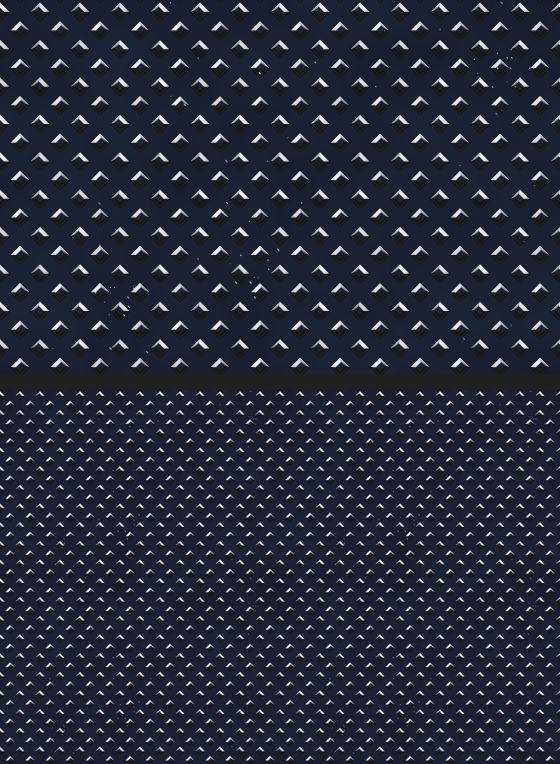
Top: one tile. Bottom: repeated 2 by 2.
Write a Shadertoy shader that draws this texture.

```glsl
// Dark navy tread plate: staggered bevelled diamond studs with bright upper edges and a few chips.

const float COLUMNS = 14.0;          // studs across
const float ROWS = 20.0;             // staggered rows, must be even
const float FIRST_ROW = 0.37;        // height of the lowest row, in rows
const float STUD_HALF = 0.352;       // half side of a stud, in row heights
const float RIM = 0.035;             // dark outline around a stud
const float WIDE_BEVEL = 0.21;
const float NARROW_BEVEL = 0.16;
const float BLADE_TIP = 0.07;        // narrow bevel width at its far end
const float LOWER_BEVEL = 0.20;
const float STUD_WEAR = 0.12;        // brightness variation between studs
const vec2 CHIP_GRID = vec2(120.0, 80.0);
const float CHIP_STRAY = 0.003;      // chance of a chip outside the clusters
const float CHIP_DENSE = 0.22;       // added chance inside a cluster
const float CLUSTER_RADIUS = 0.055;
const vec2 CLUSTERS[3] = vec2[3](vec2(0.90, 0.82), vec2(0.455, 0.265), vec2(0.20, 0.20));
const int SAMPLES = 4;               // antialiasing samples per axis

const vec3 NAVY = vec3(0.10, 0.13, 0.20);
const vec3 BLACK = vec3(0.09, 0.09, 0.09);
const vec3 WHITE = vec3(0.94, 0.94, 0.96);
const vec3 SLATE = vec3(0.32, 0.35, 0.40);
const vec3 PALE = vec3(0.76, 0.79, 0.85);
const vec3 STEEL = vec3(0.55, 0.60, 0.70);
const vec3 BRONZE = vec3(0.18, 0.17, 0.15);

vec2 hash22(vec2 p) {
    vec3 h = fract(p.xyx * vec3(0.1031, 0.1030, 0.0973));
    h += dot(h, h.yzx + 33.33);
    return fract((h.xx + h.yz) * h.zy);
}

// Value noise that wraps after a whole number of lattice cells.
float wrapNoise(vec2 uv, vec2 period) {
    vec2 p = uv * period, i = floor(p), f = fract(p);
    f = f * f * (3.0 - 2.0 * f);
    float a = hash22(mod(i, period)).x;
    float b = hash22(mod(i + vec2(1, 0), period)).x;
    float c = hash22(mod(i + vec2(0, 1), period)).x;
    float d = hash22(mod(i + vec2(1, 1), period)).x;
    return mix(mix(a, b, f.x), mix(c, d, f.x), f.y);
}

vec3 plate(vec2 uv) {
    float cloud = 0.65 * wrapNoise(uv, vec2(9, 6)) + 0.35 * wrapNoise(uv, vec2(24, 16));
    return NAVY * (0.88 + 0.24 * cloud);
}

// Paints one stud; q is the offset from its centre in row heights.
vec3 stud(vec3 ground, vec2 q, vec2 wear) {
    vec2 s = vec2(q.x + q.y, q.y - q.x) * 0.70711;   // x: up-right, y: up-left
    float size = STUD_HALF + 0.012 * (wear.x - 0.5);
    float outside = max(abs(s.x), abs(s.y)) - size;
    if (outside > RIM) return ground;
    if (outside > 0.0) return BLACK * 0.75;

    // Depth into each bevel: 0 at the outer edge, 1 at the flat top.
    vec2 along = 0.5 - 0.5 * s / size;               // 0 at the upper ends, 1 at the lower
    float blade = mix(NARROW_BEVEL, BLADE_TIP, along.y);
    float wide = (size - s.y) / WIDE_BEVEL;
    float narrow = (size - s.x) / blade;
    float lower = (size + min(s.x, s.y)) / LOWER_BEVEL;
    float depth = min(min(wide, narrow), lower);

    if (depth > 1.0) return mix(ground, BLACK, 0.25 * along.x * along.y);
    if (depth == lower) {
        float edge = smoothstep(0.10, 0.16, depth) - smoothstep(0.24, 0.32, depth);
        return mix(BLACK, BRONZE, edge);
    }
    vec3 light;
    if (depth == wide) {
        light = mix(WHITE, PALE, smoothstep(0.55, 1.0, along.x));
        light = mix(light, STEEL, smoothstep(0.84, 1.0, depth));
    } else {
        light = mix(PALE, STEEL, smoothstep(0.1, 0.75, along.y));
        light = mix(light, SLATE, smoothstep(0.6, 1.0, depth));
        light = mix(WHITE, light, smoothstep(0.1, 0.35, depth));
    }
    return light * (1.0 - STUD_WEAR * wear.y * wear.y);
}

// Tiny bright chips, stray and in clusters.
float chips(vec2 uv, float aspect) {
    vec2 p = uv * CHIP_GRID, cell = mod(floor(p), CHIP_GRID);
    float chance = CHIP_STRAY;
    for (int i = 0; i < 3; i++) {
        vec2 d = fract((cell + 0.5) / CHIP_GRID - CLUSTERS[i] + 0.5) - 0.5;
        d.x *= aspect;
        chance += CHIP_DENSE * exp(-dot(d, d) / (CLUSTER_RADIUS * CLUSTER_RADIUS));
    }
    vec2 pick = hash22(cell + 17.0), place = hash22(cell + 251.0);
    vec2 d = fract(p) - mix(vec2(0.3), vec2(0.7), place);
    d += d.yx * (pick.y - 0.5);                      // skews the chip
    float radius = mix(0.08, 0.20, pick.y);
    return step(pick.x, chance) * step(length(d), radius) * mix(0.5, 0.95, place.x);
}

vec3 surface(vec2 uv, float aspect) {
    float y = uv.y * ROWS - FIRST_ROW + 0.5;
    float row = mod(floor(y), ROWS), odd = mod(row, 2.0);
    float x = uv.x * COLUMNS + 0.5 * odd;
    float column = mod(floor(x), COLUMNS);
    vec2 q = vec2((fract(x) - 0.5) * aspect * ROWS / COLUMNS, fract(y) - 0.5);
    q.x *= 1.0 - 2.0 * odd;                          // odd rows are mirrored
    vec3 color = stud(plate(uv), q, hash22(vec2(column, row) + 71.0));
    return mix(color, PALE, chips(uv, aspect));
}

void mainImage(out vec4 fragColor, in vec2 fragCoord) {
    float aspect = iResolution.x / iResolution.y;
    vec3 sum = vec3(0.0);
    for (int j = 0; j < SAMPLES; j++)
        for (int i = 0; i < SAMPLES; i++) {
            vec2 offset = (vec2(i, j) + 0.5) / float(SAMPLES) - 0.5;
            sum += surface((fragCoord + offset) / iResolution.xy, aspect);
        }
    fragColor = vec4(sum / float(SAMPLES * SAMPLES), 1.0);
}
```
